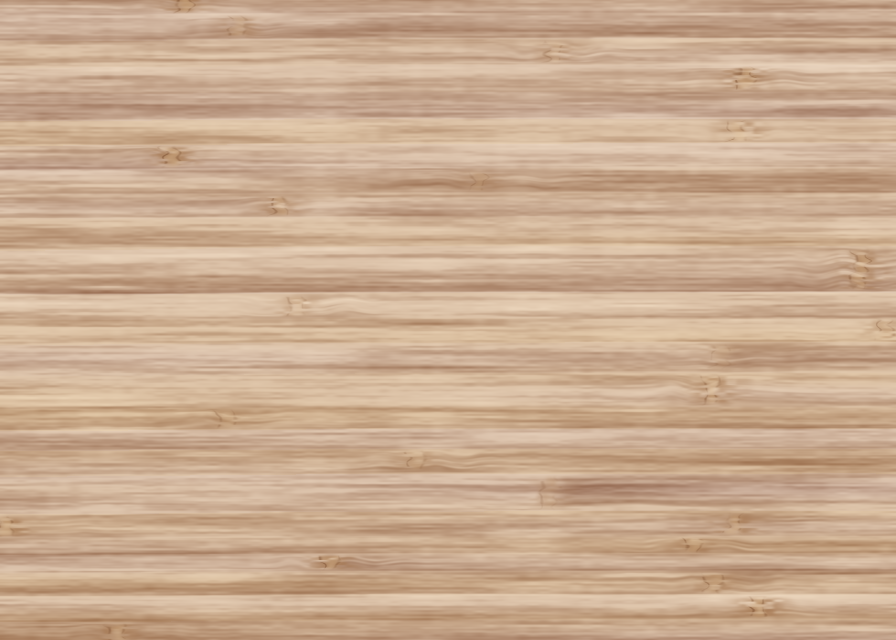
Give the GLSL for this texture, as a Shadertoy shader.

```glsl
float hash(vec2 p) {
    return fract(sin(dot(p, vec2(127.1, 311.7))) * 43758.5453);
}

float noise(vec2 p) {
    vec2 i = floor(p), f = fract(p);
    f = f * f * (3.0 - 2.0 * f);
    return mix(mix(hash(i), hash(i + vec2(1, 0)), f.x),
               mix(hash(i + vec2(0, 1)), hash(i + vec2(1, 1)), f.x), f.y);
}

// Each strip fades from a pale upper edge to a darker lower one
float stripTone(float row, float v) {
    float fade = mix(0.1, 0.65, hash(vec2(row, 4.0)));
    return 0.55 * (hash(vec2(row, 9.0)) - 0.5) + fade * (v - 0.5);
}

void mainImage(out vec4 fragColor, in vec2 fragCoord) {
    vec2 p = fragCoord / iResolution.y;

    // Strips of uneven height, very slightly bowed
    float s = p.y * 24.0 + 1.3 * noise(vec2(p.y * 11.0, 2.0)) + 0.12 * noise(vec2(p.x * 1.5, 5.0));
    float row = floor(s), v = fract(s);

    // One node per long cell of a strip
    float along = p.x / 1.8 + hash(vec2(row, 1.0));
    vec2 cell = vec2(floor(along), row);
    float dx = (fract(along) - mix(0.25, 0.75, hash(cell + 3.0))) * 1.8;
    float strength = mix(0.25, 1.0, hash(cell + 17.0));
    float inside = smoothstep(0.0, 0.25, v) * smoothstep(1.0, 0.75, v);

    // Fibres swell and feather near a node
    float swell = exp(-dx * dx * 90.0) * inside;
    float y = p.y + 0.014 * swell * (noise(vec2(p.x * 22.0, row * 3.7)) - 0.5)
            + 0.08 * swell * dx * (v - 0.5);

    // Long streaks, fibres and fine grain
    float tone = 0.67 + mix(stripTone(row - 1.0, 1.0), stripTone(row, v), smoothstep(0.0, 0.1, v));
    tone += 0.55 * (noise(vec2(p.x * 1.1, y * 48.0)) - 0.5);
    tone += 0.42 * (noise(vec2(p.x * 3.0 + 8.0, y * 105.0)) - 0.5);
    tone += 0.46 * (noise(vec2(p.x * 6.0 + 31.0, y * 190.0)) - 0.5);
    tone += 0.42 * (noise(vec2(p.x * 12.0 + 63.0, y * 310.0)) - 0.5);
    tone += 0.24 * (noise(vec2(p.x * 60.0, y * 270.0)) - 0.5);

    // Sparse dark streaks, pale flames and faint seams
    tone -= 0.4 * smoothstep(0.68, 0.95, noise(vec2(p.x * 1.6 + 50.0, y * 75.0)));
    tone += 0.32 * smoothstep(0.6, 0.95, noise(vec2(p.x * 6.0 + 70.0, y * 100.0)));
    float seam = smoothstep(0.08, 0.0, abs(v - 0.05));
    tone -= 0.22 * seam * smoothstep(0.35, 0.8, noise(vec2(p.x * 1.5, row * 5.3)));

    // Streaky stain trailing off to the right of a few nodes
    float stained = step(0.8, hash(cell + 41.0));
    float reach = dx + 0.05 * noise(vec2(p.x * 9.0, p.y * 190.0));
    tone -= 0.65 * stained * inside * smoothstep(0.0, 0.06, reach) * exp(-5.0 * max(dx, 0.0))
          * (0.55 + 0.7 * noise(vec2(p.x * 2.0, y * 130.0)));

    float warmth = noise(vec2(p.x * 0.8 + 20.0, y * 34.0)) + 0.8 * hash(vec2(row, 23.0)) - 0.9;
    tone = min(tone, 0.95 + 0.45 * (tone - 0.95));
    vec3 color = mix(vec3(0.68, 0.53, 0.42), vec3(0.865, 0.765, 0.665), max(tone, -0.4));
    color += vec3(0.004, -0.004, -0.04) * warmth;

    // Nodes: brown smear, pale core and thin curved cracks
    float bend = dx + 0.02 * (v - 0.5) * (v - 0.5) + 0.016 * (noise(vec2(p.x * 50.0, p.y * 130.0)) - 0.5);
    float smear = exp(-dx * dx * 800.0) * inside;
    float fleck = noise(vec2(dx * 70.0 + row, p.y * 260.0));
    float crack = smoothstep(0.004, 0.0, abs(bend + 0.013)) + 0.7 * smoothstep(0.004, 0.0, abs(bend - 0.009));
    color = mix(color, vec3(0.64, 0.46, 0.31), strength * smear * smoothstep(0.1, 0.85, fleck) * 0.85);
    color = mix(color, vec3(0.87, 0.74, 0.57), strength * inside * exp(-bend * bend * 9000.0) * 0.4);
    color = mix(color, vec3(0.50, 0.33, 0.21), strength * inside * crack * smoothstep(0.2, 0.8, fleck) * 0.6);

    fragColor = vec4(color, 1.0);
}
```
